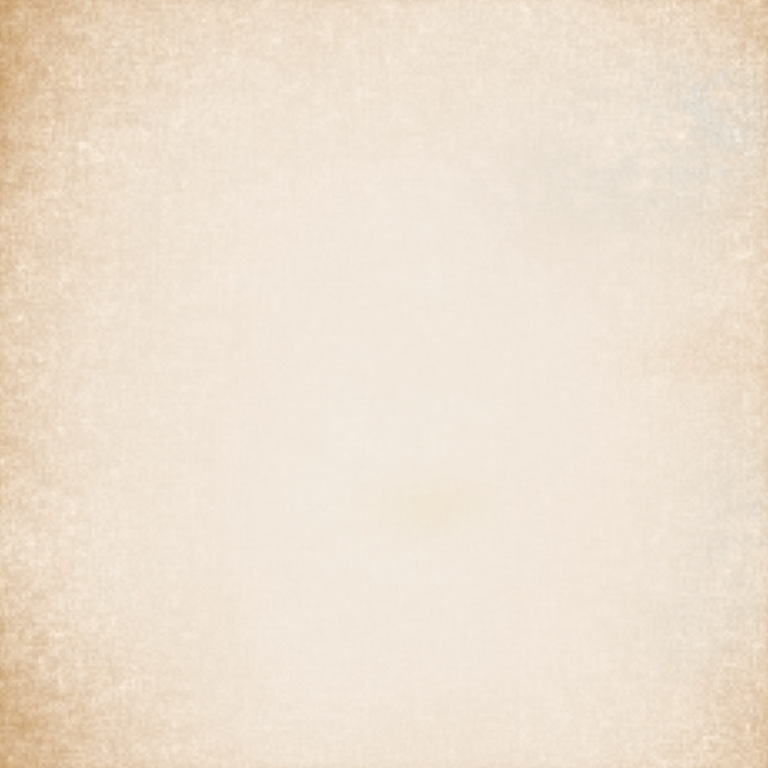
This texture is drawn by a Shadertoy shader. Its source:

```glsl
#define PALE vec3(0.952, 0.918, 0.876)
#define CREAM vec3(0.937, 0.880, 0.812)
#define SAND vec3(0.900, 0.810, 0.705)
#define TAN vec3(0.825, 0.685, 0.520)
#define FADED vec3(0.882, 0.860, 0.815)
#define MOTTLE 0.26
#define GRAIN 0.075
#define WEAVE 0.032

float hash(vec2 p) {
    vec3 q = fract(vec3(p.xyx) * 0.1031);
    q += dot(q, q.yzx + 33.33);
    return fract((q.x + q.y) * q.z);
}

float valueNoise(vec2 p) {
    vec2 cell = floor(p);
    vec2 f = fract(p);
    f = f * f * (3.0 - 2.0 * f);
    float low = mix(hash(cell), hash(cell + vec2(1, 0)), f.x);
    float high = mix(hash(cell + vec2(0, 1)), hash(cell + vec2(1, 1)), f.x);
    return mix(low, high, f.y);
}

float fbm(vec2 p) {
    float sum = 0.0;
    float amplitude = 0.5;
    for (int i = 0; i < 5; i++) {
        sum += amplitude * valueNoise(p);
        p = mat2(1.6, 1.2, -1.2, 1.6) * p + 7.3;
        amplitude *= 0.5;
    }
    return sum / 0.96875;
}

// Soft elliptical blot, 1 at its centre
float blot(vec2 p, vec2 centre, vec2 radius) {
    vec2 d = (p - centre) / radius;
    return exp(-dot(d, d));
}

// Ageing of the paper: 0 in the pale middle, 1 in the darkest corners
float ageing(vec2 p) {
    float age = 0.65 * exp(-p.x / 0.18) + 0.47 * exp((p.x - 1.0) / 0.16);
    age += 0.40 * exp((p.y - 1.0) / 0.25) + 0.27 * exp(-p.y / 0.15) - 0.08;
    age += 0.13 * blot(p, vec2(0.0, 1.0), vec2(0.18));
    age += 0.20 * blot(p, vec2(0.04, 0.06), vec2(0.18, 0.15));
    age += 0.16 * blot(p, vec2(1.0, 0.0), vec2(0.16));
    age += 0.14 * blot(p, vec2(0.90, 0.535), vec2(0.10, 0.04));
    return age;
}

vec3 paperColor(float age) {
    float t = clamp(age, -0.1, 1.1) * 3.0;
    vec3 color = mix(PALE, CREAM, clamp(t, -0.3, 1.0));
    color = mix(color, SAND, clamp(t - 1.0, 0.0, 1.0));
    return mix(color, TAN, clamp(t - 2.0, 0.0, 1.3));
}

void mainImage(out vec4 fragColor, in vec2 fragCoord) {
    vec2 p = fragCoord / iResolution.xy;

    // Cloudy mottling, stronger where the paper is worn
    float age = ageing(p);
    float wear = smoothstep(0.0, 0.75, age);
    float clouds = fbm(p * 7.0 + 3.1) - 0.5;
    float specks = fbm(p * vec2(42.0, 56.0) + 11.7) - 0.5;
    age += clouds * MOTTLE * (0.65 + 0.6 * wear);
    age += specks * MOTTLE * (0.22 + 0.9 * wear);
    vec3 color = paperColor(age);

    // Bleached grey patches down the right side
    float bleach = 0.85 * blot(p, vec2(0.91, 0.845), vec2(0.09, 0.08));
    bleach += 0.45 * blot(p, vec2(0.81, 0.78), vec2(0.18, 0.12));
    bleach += 0.50 * blot(p, vec2(0.96, 0.31), vec2(0.07, 0.12));
    bleach += 0.30 * blot(p, vec2(0.90, 0.17), vec2(0.07, 0.06));
    bleach *= clamp(0.72 + 1.5 * clouds + 2.2 * specks, 0.0, 1.0);
    color = mix(color, FADED, min(bleach, 0.9));

    // Pale flecks where the surface has rubbed off
    float flecks = smoothstep(0.60, 0.85, fbm(p * 75.0 + 23.0));
    color += vec3(0.04, 0.05, 0.06) * flecks * (0.12 + wear);

    // Faint yellow stain below the middle
    float stain = blot(p, vec2(0.555, 0.338), vec2(0.075, 0.035));
    color -= vec3(0.006, 0.010, 0.034) * stain * (0.9 + 2.0 * clouds);

    // Crossed fibres and fine grain
    float fibres = valueNoise(p * vec2(38.0, 230.0)) + valueNoise(p * vec2(230.0, 38.0) + 41.0) - 1.0;
    float grain = valueNoise(p * 230.0 + 5.0) - 0.5;
    float relief = fibres * WEAVE * (0.15 + 0.75 * wear);
    relief += grain * GRAIN * (0.10 + 0.9 * wear);
    color += relief * vec3(0.85, 1.0, 1.15);

    // Thin darker rim along the cut edges
    vec2 inset = min(p, 1.0 - p);
    color -= vec3(0.015, 0.022, 0.03) * exp(-min(inset.x, inset.y) / 0.004);

    fragColor = vec4(clamp(color, 0.0, 1.0), 1.0);
}
```
